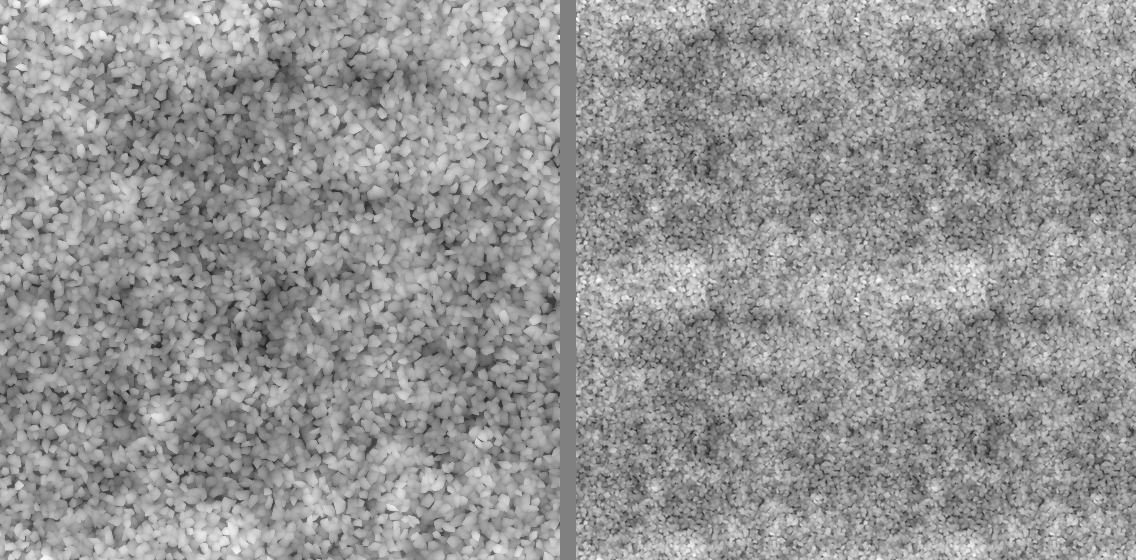
Left: one tile. Right: repeated 2 by 2.
This texture map is drawn by a WebGL 1 fragment shader. Its source:

```glsl
precision highp float;
// Tiling grey height map of densely heaped, rounded gravel.

uniform vec2 u_resolution;

const float GRID = 84.0;          // pebble cells per side
const float RADIUS_MIN = 0.60;    // in cells
const float RADIUS_MAX = 0.98;
const float STRETCH_MAX = 1.32;   // elongation of a pebble
const float FACE_MIN = 0.76;      // distance of the flattened sides
const float FACE_MAX = 1.14;
const float STACK_RANGE = 0.27;   // spread of pebble heights
const float PEAK_BOOST = 0.12;    // extra height of rare pebbles
const float DOME_DROP = 0.10;     // fall from pebble top to rim
const float TILT = 0.07;          // slope across a pebble
const float PIT_DEPTH = -0.29;    // floor between pebbles
const float BASE_LEVEL = 0.555;
const float RELIEF = 0.95;        // strength of the broad undulation
const float TAU = 6.2831853;

vec4 hash4(vec2 p) {
  vec4 k = vec4(dot(p, vec2(127.1, 311.7)), dot(p, vec2(269.5, 183.3)),
                dot(p, vec2(419.2, 371.9)), dot(p, vec2(97.3, 233.1)));
  return fract(sin(k) * 43758.5453);
}

float lattice(vec2 cell, float period) {
  return hash4(mod(cell, period) + period * 1.37).x;
}

// Value noise that wraps after a whole number of periods.
float wrapNoise(vec2 uv, float period) {
  vec2 p = uv * period;
  vec2 i = floor(p);
  vec2 f = p - i;
  f = f * f * (3.0 - 2.0 * f);
  float low = mix(lattice(i, period), lattice(i + vec2(1.0, 0.0), period), f.x);
  float high = mix(lattice(i + vec2(0.0, 1.0), period), lattice(i + 1.0, period), f.x);
  return mix(low, high, f.y) - 0.5;
}

// Broad hills and hollows of the heap.
float undulation(vec2 uv) {
  return 0.20 * wrapNoise(uv, 3.0) + 0.18 * wrapNoise(uv, 7.0)
       + 0.19 * wrapNoise(uv, 14.0) + 0.16 * wrapNoise(uv, 27.0);
}

// Rounded irregular polygon: 0 in the centre, 1 on the rim.
float pebbleShape(vec2 p, vec2 id) {
  float sum = 0.0;
  for (int i = 0; i < 5; i++) {
    float n = float(i);
    vec4 h = hash4(id + 13.7 * (n + 1.0));
    float angle = (n + 0.6 * (h.x - 0.5)) * TAU / 5.0;
    float side = max(dot(p, vec2(cos(angle), sin(angle))), 0.0);
    side /= mix(FACE_MIN, FACE_MAX, h.y);
    float s2 = side * side;
    sum += s2 * s2 * s2 * s2;
  }
  return pow(sum + 1e-8, 0.125);
}

// Height of one pebble at an offset from its centre.
float pebbleHeight(vec2 offset, vec2 id, vec4 look, float pixel) {
  vec4 form = hash4(id + 5.31);
  float radius = mix(RADIUS_MIN, RADIUS_MAX, look.z);
  float stretch = mix(1.0, STRETCH_MAX, form.x);
  float c = cos(form.y * TAU);
  float s = sin(form.y * TAU);
  vec2 p = vec2(c * offset.x + s * offset.y, c * offset.y - s * offset.x);
  p /= radius * vec2(stretch, 1.0 / stretch);

  float d = pebbleShape(p, id);
  float top = STACK_RANGE * (look.w - 0.5) + PEAK_BOOST * pow(form.z, 14.0);
  float lean = TILT * dot(p, vec2(cos(form.w * TAU), sin(form.w * TAU)));
  float height = top + lean - DOME_DROP * d * d;

  float soft = 0.6 * pixel / radius;
  float cover = 1.0 - smoothstep(1.0 - soft, 1.0 + soft, d);
  return mix(PIT_DEPTH, height, cover);
}

void main() {
  vec2 uv = gl_FragCoord.xy / u_resolution;
  vec2 p = uv * GRID;
  vec2 home = floor(p);
  float pixel = GRID / min(u_resolution.x, u_resolution.y);

  // The highest pebble covers the ones beneath it.
  float height = PIT_DEPTH;
  for (int y = -2; y <= 2; y++) {
    for (int x = -2; x <= 2; x++) {
      vec2 cell = home + vec2(float(x), float(y));
      vec2 id = mod(cell, GRID);
      vec4 look = hash4(id);
      vec2 offset = p - cell - look.xy;
      if (dot(offset, offset) < 4.0) {
        height = max(height, pebbleHeight(offset, id, look, pixel));
      }
    }
  }

  float grey = BASE_LEVEL + height + RELIEF * undulation(uv);
  gl_FragColor = vec4(vec3(clamp(grey, 0.0, 1.0)), 1.0);
}
```
